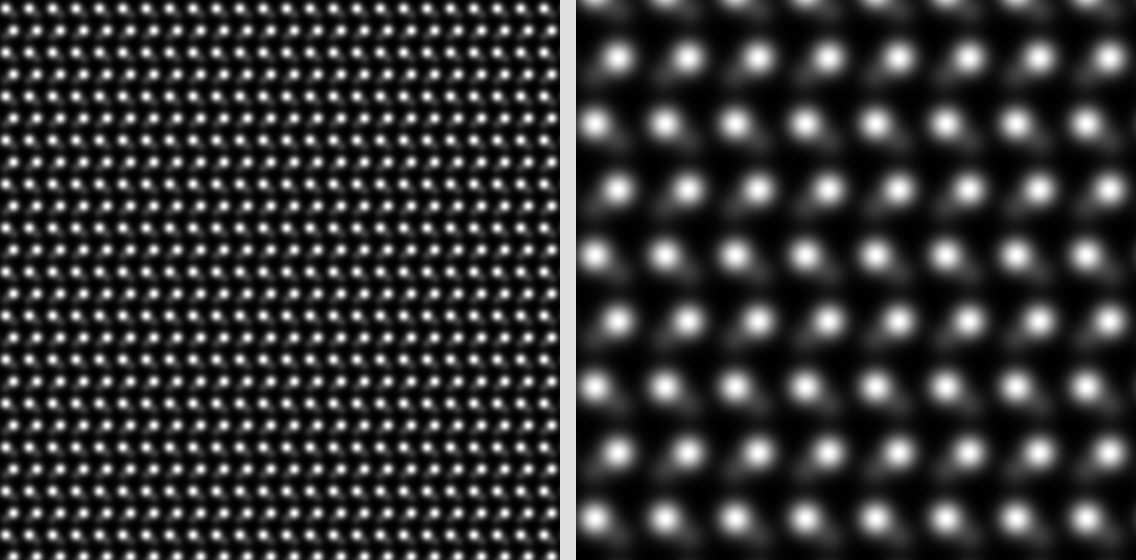
Left, the full canvas; right, a detail of the centre.
A WebGL 2 fragment shader for this pattern:

```glsl
#version 300 es
precision highp float;
// Lattice of soft white spots, each with a faint companion, in rows mirrored alternately.

uniform vec2 u_resolution;
out vec4 fragColor;

// Lengths are fractions of the canvas height.
const float COLUMNS = 23.93;                        // spots across
const float ROWS = 25.53;                           // rows down, two per repeat
const vec2 PITCH = 1.0 / vec2(COLUMNS, ROWS);
const vec2 FIRST_SPOT = vec2(0.0104, 0.9848);       // centre of the top left spot
const float ROW_SHIFT = 0.0138;                     // sideways shift of odd rows
const vec2 COMPANION_OFFSET = vec2(0.0143, -0.0107);
const float SPOT_SIGMA = 0.0067;
const float COMPANION_SIGMA = 0.0067;
const float COMPANION_LEVEL = 0.21;
const vec3 BACKGROUND = vec3(0.0);
const vec3 SPOT_COLOR = vec3(1.0);

// Gaussian glow repeated along x; offset is measured from one centre.
float glowRow(vec2 offset, float sigma) {
    offset.x -= PITCH.x * round(offset.x / PITCH.x);
    return exp(-dot(offset, offset) / (2.0 * sigma * sigma));
}

// One row of spots with companions; odd rows are shifted and mirrored.
float spotRow(vec2 p, float row) {
    float odd = mod(row, 2.0);
    vec2 offset = p - FIRST_SPOT - vec2(odd * ROW_SHIFT, -row * PITCH.y);
    offset.x *= 1.0 - 2.0 * odd;
    return glowRow(offset, SPOT_SIGMA)
         + COMPANION_LEVEL * glowRow(offset - COMPANION_OFFSET, COMPANION_SIGMA);
}

void main() {
    vec2 p = gl_FragCoord.xy / u_resolution.y;

    // Sum the nearest row and its neighbours.
    float nearestRow = round((FIRST_SPOT.y - p.y) / PITCH.y);
    float light = 0.0;
    for (int i = -1; i <= 1; i++) {
        light += spotRow(p, nearestRow + float(i));
    }

    fragColor = vec4(mix(BACKGROUND, SPOT_COLOR, clamp(light, 0.0, 1.0)), 1.0);
}
```
